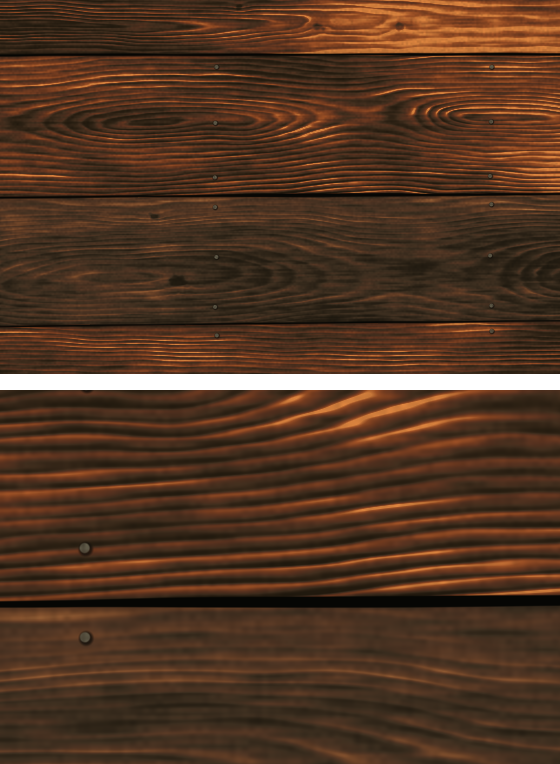
Top, the full canvas; bottom, a detail of the centre.
Give the GLSL for this texture, as a Shadertoy shader.

```glsl
const float TAU = 6.28319;
const float SEAMS[5] = float[](-0.2, 0.135, 0.477, 0.854, 1.22);
// Per plank: grain axis height, eye position, eye period, depth of the pith
const vec4 GRAIN[4] = vec4[](vec4(-0.15, 0.3, 2.0, 0.05), vec4(0.26, 0.38, 1.4, 0.06),
                             vec4(0.675, 0.47, 0.9, 0.036), vec4(0.945, 0.0, 3.0, 0.03));
const vec3 CHAR_RAMP[6] = vec3[](vec3(0.13, 0.105, 0.06), vec3(0.24, 0.18, 0.12), vec3(0.33, 0.2, 0.13),
                                 vec3(0.44, 0.24, 0.13), vec3(0.57, 0.31, 0.15), vec3(0.8, 0.51, 0.25));

float hash(vec2 p) {
    return fract(sin(dot(p, vec2(127.1, 311.7))) * 43758.5453);
}

float noise(vec2 p) {
    vec2 i = floor(p), f = fract(p);
    f = f * f * (3.0 - 2.0 * f);
    return mix(mix(hash(i), hash(i + vec2(1, 0)), f.x),
               mix(hash(i + vec2(0, 1)), hash(i + vec2(1, 1)), f.x), f.y);
}

float fbm(vec2 p) {
    float sum = 0.0, amp = 0.53;
    for (int i = 0; i < 4; i++) {
        sum += amp * noise(p);
        p = p * 2.03 + 17.3;
        amp *= 0.5;
    }
    return sum;
}

vec3 charColour(float tone) {
    vec3 c = CHAR_RAMP[0];
    for (int i = 0; i < 5; i++)
        c = mix(c, CHAR_RAMP[i + 1], clamp(tone * 5.0 - float(i), 0.0, 1.0));
    return c;
}

void mainImage(out vec4 fragColor, in vec2 fragCoord) {
    vec2 p = fragCoord / iResolution.y;
    float px = 1.0 / iResolution.y;
    p.y -= 0.012 * (p.x - 0.75) * (1.0 - p.y);

    // Which plank
    int id = 0;
    for (int i = 1; i < 4; i++) id += int(p.y > SEAMS[i]);
    float plank = float(id), low = SEAMS[id], high = SEAMS[id + 1];
    vec2 seed = vec2(plank * 7.3, plank * 13.7);

    // Growth rings: distance to a pith that rises and sinks along the plank
    vec4 g = GRAIN[id];
    float dy = p.y - g.x + 0.04 * (noise(p * vec2(2.2, 3.0) + seed) - 0.5)
             + 0.01 * (noise(p * vec2(8.0, 20.0) + seed) - 0.5);
    float along = p.x - g.y + 0.14 * (noise(p * vec2(5.0, 11.0) + seed) - 0.5);
    float depth = g.w * (1.0 - 0.85 * cos(TAU * along / g.z));
    float r = length(vec2(dy, depth));

    // Knots: three along the top plank, two in the charred one
    float knot = 0.0, knotRing = 0.0;
    for (int i = 0; i < 5; i++) {
        float n = float(i);
        vec2 c = i < 3 ? vec2(0.64 + 0.212 * n, 0.98 - 0.052 * min(n, 1.0))
                       : vec2(0.47 - 0.06 * (n - 3.0), 0.252 + 0.172 * (n - 3.0));
        float size = i == 3 ? 0.022 : 0.009 + 0.007 * hash(vec2(n, 3.0));
        float d = length((p - c) * vec2(0.8, 1.2)) / size;
        d += 0.6 * (noise(p * 90.0) - 0.5);
        r += 0.6 * size * exp(-0.2 * d * d);
        knot = max(knot, 1.0 - smoothstep(0.3, 1.1, d));
        knotRing += exp(-4.0 * (d - 1.5) * (d - 1.5));
    }

    float phase = TAU * (r * 76.0 + 2.2 * noise(vec2(r * 16.0, plank * 5.0)));
    phase += 1.3 * (noise(p * vec2(16.0, 110.0) + seed) - 0.5);
    float wave = sin(phase + 0.6 * sin(phase));
    float ring = 0.5 + 0.5 * wave * (1.0 - smoothstep(1.8, 3.6, fwidth(phase)));

    // Scorching, grain contrast and fibres
    float burn = fbm(p * vec2(1.6, 5.0) + seed) - 0.5;
    float smoke = fbm(p * vec2(2.6, 8.0) + seed * 1.7 + 31.0) - 0.5;
    float fibre = noise(p * vec2(13.0, 210.0) + seed) + noise(p * vec2(31.0, 130.0) + seed) - 1.0;
    float streak = noise(p * vec2(4.0, 42.0) + seed);
    float tone = vec4(0.45, 0.19, 0.46, 0.56)[id] + vec4(0.9, 0.5, 1.2, 1.1)[id] * burn;
    tone += vec4(0.7, 0.4, 0.9, 0.6)[id] * smoke;
    float contrast = vec4(0.4, 0.22, 0.46, 0.42)[id];
    tone += contrast * (ring - 0.5) * (0.55 + streak) + 0.24 * fibre + 0.16 * (streak - 0.5);
    tone += 0.8 * contrast * pow(ring, 4.0) * smoothstep(0.45, 0.9, streak);
    if (id == 3) tone += 0.7 * (smoothstep(0.1, 1.0, p.x) - 0.5);
    if (id == 2) tone += 0.45 * ring * exp(-14.0 * (p.y - low)) * smoothstep(0.1, 0.7, p.x)
                       + 0.14 * smoothstep(0.9, 1.4, p.x);
    if (id == 1) tone += 0.16 * smoothstep(0.33, 0.47, p.y)
                       + 0.2 * smoothstep(0.62, 0.8, fbm(p * vec2(5.0, 18.0) + 9.0));
    tone += 0.12 * knotRing * (noise(p * 60.0) - 0.3) - 0.5 * knot;
    tone = log(1.0 + exp(8.0 * tone)) / 8.0 - 0.02;   // soft floor keeps the char from going flat

    vec3 col = charColour(tone);
    if (id == 1) col = mix(col, dot(col, vec3(0.33)) * vec3(1.24, 1.0, 0.7), 0.35);
    else col *= vec3(1.04, 0.98, 0.95);
    col *= 0.98 + 0.14 * (noise(p * 170.0) - 0.5);

    // Nails: two columns, three per plank
    for (int i = 0; i < 6; i++) {
        vec2 c = vec2(0.578 + 0.736 * float(i / 3), mix(low, high, 0.13 + 0.39 * float(i % 3)));
        c += 0.006 * (vec2(hash(c), hash(c.yx)) - 0.5);
        float d = length(p - c), on = id < 3 ? 1.0 : 0.0;
        col = mix(col, vec3(0.08, 0.06, 0.04), 0.8 * on * (1.0 - smoothstep(0.0045, 0.007 + px, d)));
        float head = 1.0 - smoothstep(0.0035, 0.0045 + px, length(p - c - vec2(-0.001, 0.001)));
        col = mix(col, vec3(0.38, 0.36, 0.29), on * head * (0.65 + 0.35 * noise(p * 300.0)));
    }

    // Gaps between planks, with shaded edges
    for (int i = 1; i < 4; i++) {
        float d = abs(p.y - SEAMS[i] - 0.002 * (noise(vec2(p.x * 6.0, float(i))) - 0.5));
        float width = (i == 1 ? 0.0012 : 0.0022) + 0.0015 * noise(vec2(p.x * 9.0, float(i) + 5.0));
        if (i == 2) width += 0.0015 * smoothstep(0.55, 0.7, p.x) * (1.0 - smoothstep(1.0, 1.2, p.x));
        col *= 1.0 - 0.3 * exp(-d * 180.0);
        col = mix(vec3(0.025, 0.025, 0.015), col, smoothstep(width - px, width + px, d));
    }
    fragColor = vec4(col, 1.0);
}
```
